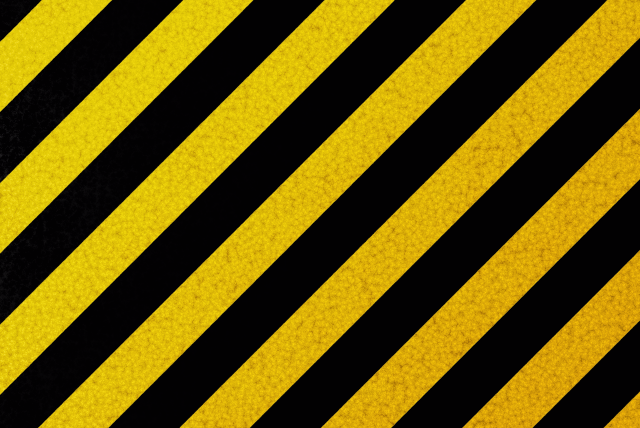
Write a WebGL 2 fragment shader that draws this pattern.

```glsl
#version 300 es
precision highp float;
// Diagonal hazard stripes: worn yellow bands on black at 45 degrees.
// A folded sawtooth gives the band distance; layered cellular noise gives
// the mottled paint, which ages to amber at lower right, and the pale scuffs.

#define PERIOD 0.3303      // stripe repeat along x, in canvas heights
#define FIRST_EDGE 0.0977  // first yellow edge, from the upper left corner
#define YELLOW_SHARE 0.4985
#define GRAIN_SCALE 75.0
#define MOTTLE 0.34        // strength of the paint mottling
#define EDGE_WOBBLE 0.0012
#define RIM_WIDTH 0.0016
#define SCUFF 0.13         // brightness of wear on the black

uniform vec2 u_resolution;
out vec4 fragColor;

const vec3 BLACK = vec3(0.008, 0.003, 0.009);
const vec3 YELLOW = vec3(0.885, 0.790, 0.030);
const vec3 AMBER = vec3(0.835, 0.610, 0.030);
const vec3 STAIN = vec3(0.690, 0.460, 0.020);
const vec3 RIM = vec3(0.760, 0.680, 0.250);

vec2 hash2(vec2 p) {
    vec3 q = fract(p.xyx * vec3(0.1031, 0.1030, 0.0973));
    q += dot(q, q.yzx + 33.33);
    return fract((q.xx + q.yz) * q.zy);
}

// Distance to the nearest jittered cell point
float cellular(vec2 p) {
    vec2 cell = floor(p), local = fract(p);
    float nearest = 4.0;
    for (int y = -1; y <= 1; y++) {
        for (int x = -1; x <= 1; x++) {
            vec2 offset = vec2(x, y);
            vec2 toPoint = offset + hash2(cell + offset + 50.0) - local;
            nearest = min(nearest, dot(toPoint, toPoint));
        }
    }
    return sqrt(nearest);
}

// Layered cellular noise, roughly centred on zero
float grain(vec2 p) {
    float sum = 0.0, weight = 0.5;
    for (int i = 0; i < 4; i++) {
        sum += weight * (cellular(p) - 0.46);
        p = mat2(1.6, 1.2, -1.2, 1.6) * p + 7.3;
        weight *= 0.7;
    }
    return sum;
}

void main() {
    vec2 p = gl_FragCoord.xy / u_resolution.y;
    float aspect = u_resolution.x / u_resolution.y;
    float pixel = 1.0 / u_resolution.y;
    float fine = grain(p * GRAIN_SCALE);
    float broad = grain(p * 9.0 + 21.0);

    // Signed distance to the yellow band, positive inside
    float along = (p.x + 1.0 - p.y - FIRST_EDGE) / PERIOD;
    float fromCentre = abs(fract(along - 0.5 * YELLOW_SHARE + 0.5) - 0.5);
    float dist = (0.5 * YELLOW_SHARE - fromCentre) * PERIOD * 0.7071;
    dist += EDGE_WOBBLE * fine;
    float band = smoothstep(-0.7 * pixel, 0.7 * pixel, dist);

    // Yellow paint, ageing toward the lower right
    float across = p.x / aspect;
    float age = smoothstep(0.05, 1.15, 0.75 * across + 0.4 * (1.0 - p.y));
    vec3 paint = mix(YELLOW, AMBER, clamp(age + 0.6 * fine + 0.25 * broad, 0.0, 1.0));
    float stain = smoothstep(0.05, 0.55, fine + 0.3 * broad);
    paint = mix(paint, STAIN, stain * (0.2 + 0.7 * age));
    paint *= 1.0 - MOTTLE * fine * (0.5 + 0.5 * age);

    // Pale specks toward the left side, and a thin pale rim
    float leftWear = exp(-7.0 * across);
    float speck = smoothstep(0.10, 0.42, -fine);
    paint = mix(paint, vec3(0.94, 0.87, 0.30), 0.55 * speck * leftWear);
    float rim = 1.0 - smoothstep(0.0, RIM_WIDTH, abs(dist));
    paint = mix(paint, RIM, 0.45 * rim);

    // Grey scuffs on the black, strongest at the left
    float height = (p.y - 0.62) / 0.28;
    float scuffArea = exp(-9.0 * across) * (0.25 + 0.75 * exp(-height * height));
    float scuff = smoothstep(-0.15, 0.45, fine + 0.5 * broad);
    vec3 ground = BLACK + SCUFF * scuff * scuffArea;

    fragColor = vec4(mix(ground, paint, band), 1.0);
}
```
